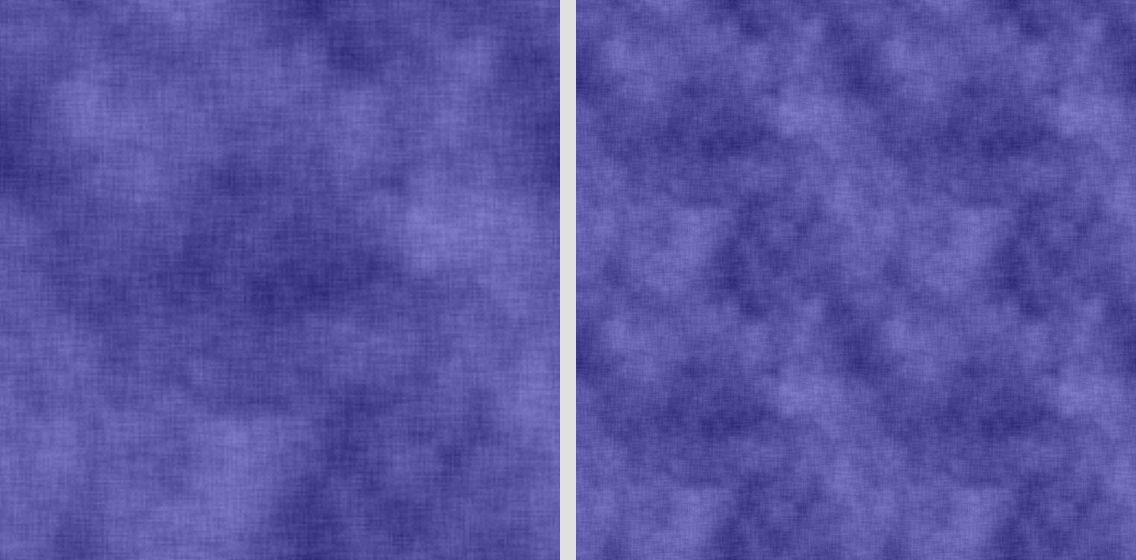
Left, the tile; right, the same tile 2 across and 2 down.
Reproduce this texture procedurally as a WebGL 2 fragment shader.

```glsl
#version 300 es
precision highp float;
// Mottled indigo cloth: soft cloudy dye over a faint crosswise weave.
// Clouds are summed octaves of wrapping value noise; the threads are the
// same noise stretched along each axis, so the whole tile repeats.

uniform vec2 u_resolution;
out vec4 fragColor;

float hash(ivec2 cell, int seed) {
    uvec2 q = uvec2(cell) * uvec2(1597u, 3571u) + uint(seed) * 7919u;
    uint h = q.x * 73856u ^ q.y * 19349u;
    h = (h ^ (h >> 15)) * 668265u + q.x;
    h = (h ^ (h >> 13)) * 374761u + q.y;
    h = (h ^ (h >> 16)) * 668265u;
    h ^= h >> 15;
    return float(h & 65535u) / 65535.0;
}

// Value noise over the unit tile with a whole number of cells per axis
float wrapNoise(vec2 uv, ivec2 cells, int seed) {
    vec2 p = uv * vec2(cells);
    ivec2 a = ivec2(floor(p)) % cells;
    ivec2 b = (a + 1) % cells;
    vec2 t = fract(p);
    t = t * t * (3.0 - 2.0 * t);
    float low = mix(hash(a, seed), hash(ivec2(b.x, a.y), seed), t.x);
    float high = mix(hash(ivec2(a.x, b.y), seed), hash(b, seed), t.x);
    return mix(low, high, t.y);
}

// Octaves centred on zero
float clouds(vec2 uv) {
    float sum = 0.0, total = 0.0, amplitude = 1.0;
    int cells = 5;
    for (int i = 0; i < 6; i++) {
        vec2 shifted = fract(uv + vec2(0.37, 0.61) * float(i));
        sum += amplitude * (wrapNoise(shifted, ivec2(cells), i + 1) - 0.5);
        total += amplitude;
        amplitude *= 0.56;
        cells *= 2;
    }
    return sum / total;
}

// Fine horizontal and vertical threads plus grain, centred on zero
float weave(vec2 uv) {
    float across = wrapNoise(uv, ivec2(28, 256), 21) - 0.5;
    float upright = wrapNoise(uv, ivec2(256, 28), 22) - 0.5;
    float grain = wrapNoise(uv, ivec2(256), 23) - 0.5;
    return across + upright + 0.8 * grain;
}

void main() {
    vec2 uv = gl_FragCoord.xy / u_resolution;
    float shade = 0.337 + 0.49 * clouds(uv) + 0.05 * weave(uv);
    shade = clamp(shade, 0.14, 0.49);
    vec3 dye = vec3(shade, shade - 0.01, shade + 0.29);
    fragColor = vec4(dye, 1.0);
}
```
